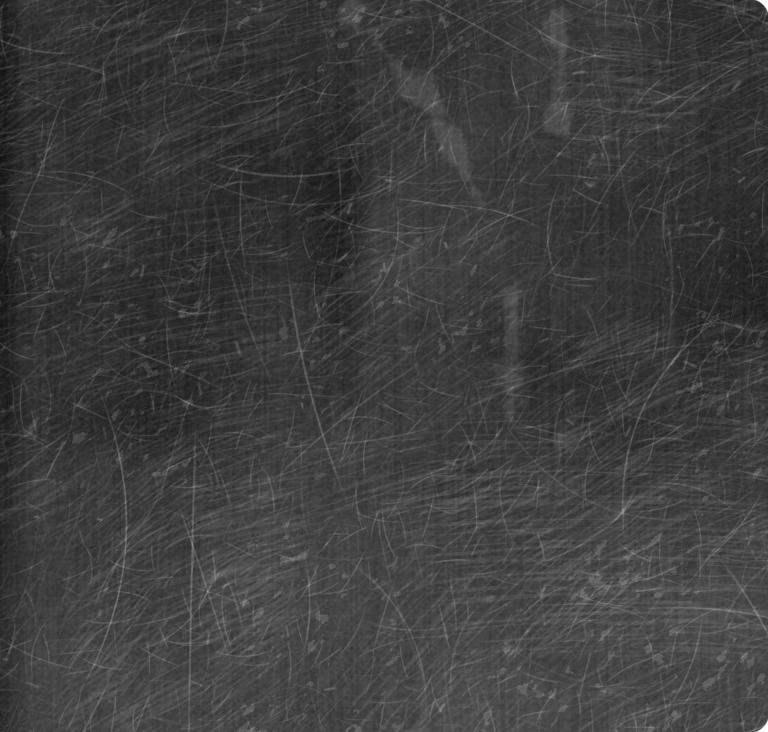
Reproduce this texture procedurally as a WebGL 2 fragment shader.

```glsl
#version 300 es
precision highp float;
// Draws a dark, worn metal plate with scratches, brushed streaks, scuffs and rounded right corners.

uniform vec2 u_resolution;
out vec4 fragColor;

const float TONE_LOW = 0.270;       // grey near the bottom
const float TONE_HIGH = 0.192;      // grey in the upper part
const float BLOTCH_GAIN = 0.15;
const float STREAK_GAIN = 0.055;
const float BRUSH_GAIN = 0.035;
const float GRAIN_GAIN = 0.05;
const float FINE_GAIN = 0.115;
const float MEDIUM_GAIN = 0.13;
const float LONG_GAIN = 0.17;
const float TICK_GAIN = 0.17;
const float SMEAR_GAIN = 0.085;
const float FLAKE_GAIN = 0.10;
const float SMEAR_WIDTH = 0.019;
const float CORNER_RADIUS = 0.026;
const float MAIN_HEADING = 0.75;    // radians, rising to the right

// Start and end of each worn smear
const vec4 SMEARS[5] = vec4[5](
    vec4(0.48, 0.98, 0.56, 0.89), vec4(0.57, 0.88, 0.66, 0.72),
    vec4(0.70, 0.59, 0.697, 0.43), vec4(0.767, 0.98, 0.763, 0.83),
    vec4(0.77, 0.40, 0.80, 0.41));

float hash(vec2 p) {
    return fract(sin(dot(p, vec2(127.1, 311.7))) * 43758.5453);
}

vec4 hash4(vec2 p) {
    return fract(sin(dot(p, vec2(127.1, 311.7)) + vec4(0.0, 1.7, 3.1, 4.9)) * 43758.5453);
}

float noise(vec2 p) {
    vec2 i = floor(p), f = fract(p);
    f = f * f * (3.0 - 2.0 * f);
    return mix(mix(hash(i), hash(i + vec2(1, 0)), f.x),
               mix(hash(i + vec2(0, 1)), hash(i + vec2(1, 1)), f.x), f.y);
}

// Coordinates of p along and across a heading
vec2 align(vec2 p, float angle) {
    float c = cos(angle), s = sin(angle);
    return vec2(c * p.x + s * p.y, c * p.y - s * p.x);
}

float fbm(vec2 p) {
    float sum = 0.0, amp = 0.5;
    for (int i = 0; i < 5; i++) {
        sum += amp * noise(p);
        p = align(p, 0.6) * 2.03 + 17.3;
        amp *= 0.5;
    }
    return sum;
}

float glow(vec2 p, vec2 centre, vec2 radius) {
    vec2 d = (p - centre) / radius;
    return exp(-dot(d, d));
}

// One bent, tapered scratch per cell; reach is the half length in cells
float scratches(vec2 p, float cell, float spread, float bend, float reach, float width, float seed) {
    float aa = 1.0 / u_resolution.y, sum = 0.0;
    vec2 home = floor(p / cell);
    for (int k = 0; k < 9; k++) {
        vec2 id = home + vec2(k % 3 - 1, k / 3 - 1);
        vec4 place = hash4(id + seed), form = hash4(id + seed + 53.7);
        vec2 q = align(p - (id + place.xy) * cell, MAIN_HEADING + spread * (place.z - 0.5));
        float curve = bend * (form.x - 0.5) / cell;
        float slope = 2.0 * curve * q.x;
        float dist = abs(q.y - curve * q.x * q.x) / sqrt(1.0 + slope * slope);
        float along = abs(q.x) / (cell * reach * mix(0.35, 1.0, form.y));
        float line = 1.0 - smoothstep(0.0, width * mix(0.7, 1.3, place.w) + aa, dist);
        sum += line * (1.0 - smoothstep(0.4, 1.0, along)) * mix(0.12, 1.0, form.z * form.z);
    }
    return sum;
}

// Broad light and shade
float plateTone(vec2 p, float width) {
    vec2 w = p + 0.07 * (vec2(fbm(p * 9.0), fbm(p * 9.0 + 41.0)) - 0.48);
    float tone = mix(TONE_LOW, TONE_HIGH, smoothstep(0.15, 0.6, w.y));
    tone += BLOTCH_GAIN * (fbm(p * 4.5 + 3.0) - 0.48);
    tone -= 0.08 * glow(w, vec2(0.455, 0.67), vec2(0.05, 0.2));
    tone -= 0.04 * glow(w, vec2(0.36, 0.75), vec2(0.10, 0.14));
    tone -= 0.035 * glow(w, vec2(0.17, 0.43), vec2(0.14, 0.06));
    tone += 0.035 * glow(w, vec2(0.57, 0.62), vec2(0.08, 0.14));
    tone += 0.03 * glow(w, vec2(0.22, 0.74), vec2(0.12, 0.09));
    tone -= 0.04 * smoothstep(0.78, 1.0, p.x / width) * smoothstep(0.25, 0.5, p.y);
    return tone - 0.08 * exp(-p.x * p.x / 0.0008);
}

// Packed hairline streaks near the main heading, each set in its own patches
float streaks(vec2 p) {
    float sum = 0.0;
    for (int i = 0; i < 4; i++) {
        float k = float(i);
        vec2 q = align(p, MAIN_HEADING + 0.2 * (k - 1.7));
        q.y += 0.25 * q.x * q.x;
        float patches = smoothstep(0.4, 0.75, noise(p * 6.0 + 19.0 * k));
        sum += patches * smoothstep(0.5, 0.9, noise(q * vec2(13.0, 320.0) + 31.0 * k));
    }
    return sum;
}

float smears(vec2 p) {
    float sum = 0.0, ragged = 0.06 * (fbm(p * 24.0) - 0.48);
    for (int i = 0; i < 5; i++) {
        vec2 a = SMEARS[i].xy, b = SMEARS[i].zw - a;
        float t = clamp(dot(p - a, b) / dot(b, b), 0.0, 1.0);
        float edge = length(p - a - b * t) + ragged - SMEAR_WIDTH * mix(1.0, 0.6, t);
        sum = max(sum, 1.0 - smoothstep(-0.012, 0.004, edge));
    }
    return sum;
}

void main() {
    float width = u_resolution.x / u_resolution.y;
    vec2 p = gl_FragCoord.xy / u_resolution.y;
    float tone = plateTone(p, width);

    // Brushed grain and streaks
    tone += BRUSH_GAIN * (noise(align(p, 0.01) * vec2(270.0, 9.0)) - 0.5);
    tone += 0.5 * BRUSH_GAIN * (noise(align(p, 0.03) * vec2(14.0, 270.0)) - 0.5);
    tone += GRAIN_GAIN * (noise(align(p, 0.6) * 290.0) - 0.5);
    tone += STREAK_GAIN * streaks(p);

    // Scuffed smears and small flakes
    float wear = smoothstep(0.45, 0.7, noise(p * 5.0 + 8.0)) + glow(p, vec2(0.43, 0.55), vec2(0.07, 0.35));
    float flake = smoothstep(0.70, 0.76, fbm(align(p, 0.8) * vec2(50.0, 85.0)) + 0.04 * wear);
    tone += SMEAR_GAIN * smears(p) + FLAKE_GAIN * flake * min(wear, 1.0);

    // Scratches from fine to long
    for (int i = 0; i < 8; i++)
        tone += FINE_GAIN * scratches(p + 0.021 * float(i), 0.065, 2.5, 0.9, 0.75, 0.0006, 11.3 * float(i));
    for (int i = 0; i < 5; i++)
        tone += MEDIUM_GAIN * scratches(p + 0.34 * float(i), 0.15, 2.3, 1.2, 0.75, 0.0008, 101.0 + 11.3 * float(i));
    for (int i = 0; i < 4; i++)
        tone += LONG_GAIN * scratches(p + 0.17 * float(i), 0.36, 3.1, 1.7, 0.75, 0.0011, 211.0 + 7.9 * float(i));
    tone += TICK_GAIN * scratches(p, 0.085, 2.6, 1.5, 0.17, 0.0018, 307.0);

    // Rounded right corners
    vec2 corner = vec2(p.x - width, abs(p.y - 0.5) - 0.5) + CORNER_RADIUS;
    float outside = smoothstep(0.0, 2.0 / u_resolution.y, length(max(corner, 0.0)) - CORNER_RADIUS);
    fragColor = vec4(vec3(mix(clamp(tone, 0.08, 0.56), 1.0, outside)), 1.0);
}
```
